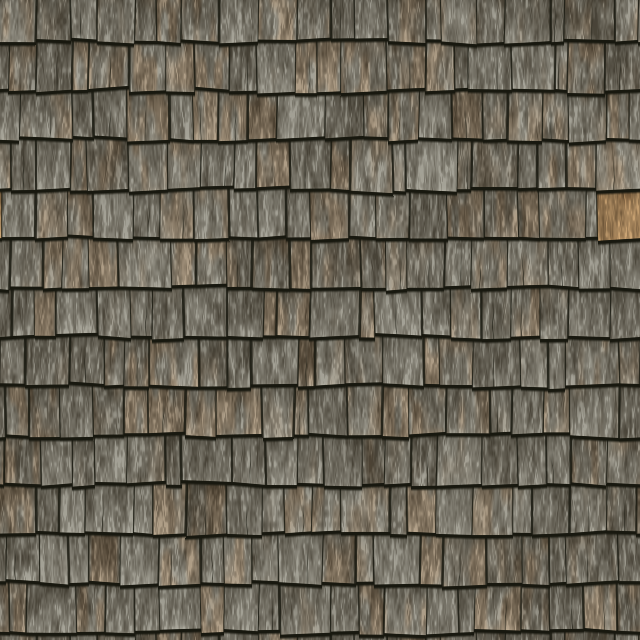
Give the GLSL for this texture, as a WebGL 1 fragment shader.

```glsl
precision highp float;
// Weathered grey wooden shingles in thirteen uneven, overlapping courses.
uniform vec2 u_resolution;

const float COLS = 20.0;          // shingles across
const float ROWS = 13.0;          // courses down
const float ROW_OFFSET = 0.154;   // part of the top course that is cut off
const float WIDTH_JITTER = 0.76;  // in shingle widths
const float EDGE_SLANT = 0.09;
const float DROP = 0.09;          // uneven butt height, in courses
const float TILT = 0.09;
const float WAVE = 0.025;         // slow sag of each course
const float GAP_MIN = 0.012;      // half widths, in shingle widths
const float GAP_MAX = 0.042;
const float SPLIT_CHANCE = 0.22;
const vec2 FRESH_SHINGLE = vec2(19.0, 4.0);

const vec3 SHADOW = vec3(0.095, 0.095, 0.06);
const vec3 WOOD_DARK = vec3(0.285, 0.265, 0.22);
const vec3 WOOD_LIGHT = vec3(0.61, 0.60, 0.555);
const vec3 BROWN_TINT = vec3(1.07, 0.98, 0.90);
const vec3 FRESH_TINT = vec3(1.22, 1.0, 0.76);

float hash(vec2 p) {
  vec3 q = fract(p.xyx * 0.1031);
  q += dot(q, q.yzx + 33.33);
  return fract((q.x + q.y) * q.z);
}

float noise(vec2 p) {
  vec2 i = floor(p), f = fract(p);
  f = f * f * (3.0 - 2.0 * f);
  return mix(mix(hash(i), hash(i + vec2(1.0, 0.0)), f.x),
             mix(hash(i + vec2(0.0, 1.0)), hash(i + 1.0), f.x), f.y);
}

// Wrapped identity, so that the pattern tiles
vec2 wrapId(float col, float row) {
  return vec2(mod(col, COLS), mod(row, ROWS));
}

// Position of the joint to the left of a shingle
float joint(float col, float row, float y) {
  vec2 id = wrapId(col, row);
  return col + WIDTH_JITTER * (hash(id + 3.0) - 0.5)
       + EDGE_SLANT * (hash(id + 37.0) - 0.5) * (y - row - 0.5);
}

// Column, left joint, right joint and height of the butt
vec4 shingleAt(vec2 p, float row) {
  float col = floor(p.x + 0.5);
  if (p.x < joint(col, row, p.y)) col -= 1.0;
  float left = joint(col, row, p.y);
  float right = joint(col + 1.0, row, p.y);
  vec2 id = wrapId(col, row);
  float butt = row + 1.0 + DROP * (hash(id + 71.0) - 0.5)
    + TILT * (hash(id + 113.0) - 0.5) * (p.x - 0.5 * (left + right))
    + WAVE * sin(6.2832 * (2.0 * p.x / COLS + hash(vec2(id.y, 9.0))));
  return vec4(col, left, right, butt);
}

// Half width of the gap at a joint
float gapWidth(float col, float row) {
  float h = hash(wrapId(col, row) + 151.0);
  return mix(GAP_MIN, GAP_MAX, h * h);
}

float line(float dist, float halfWidth, float aa) {
  return 1.0 - smoothstep(halfWidth - 0.5 * aa, halfWidth + 0.8 * aa, dist);
}

void main() {
  vec2 uv = gl_FragCoord.xy / u_resolution;
  vec2 p = vec2(uv.x * COLS, (1.0 - uv.y) * ROWS + ROW_OFFSET);
  vec2 aa = vec2(COLS, ROWS) / u_resolution;

  // Topmost shingle here, and the butt that overhangs it
  float row = floor(p.y) - 1.0;
  float above = row - 1.0;
  vec4 s = shingleAt(p, row);
  for (int k = 0; k < 2; k++) {
    if (p.y > s.w) {
      above = s.w;
      row += 1.0;
      s = shingleAt(p, row);
    }
  }
  vec2 id = wrapId(s.x, row);
  vec2 local = vec2(p.x - s.y, p.y - row);
  vec2 seed = id * vec2(37.0, 17.0);

  // Vertical grain, flaked patches and tone of each shingle
  float patches = noise(local * vec2(5.0, 2.2) + seed);
  float streak = noise(local * vec2(13.0, 3.0) + seed + 5.3);
  float fine = noise(local * vec2(28.0, 9.0) + seed + 11.7);
  float flake = smoothstep(0.58, 0.78, 0.6 * streak + 0.4 * fine);
  float tone = 0.49 + 0.30 * (hash(id + 191.0) - 0.5)
    + 0.48 * (patches - 0.5) + 0.42 * (streak - 0.5) + 0.42 * (fine - 0.5)
    + 0.22 * flake + 0.16 * (local.y - 0.5);
  vec3 color = mix(WOOD_DARK, WOOD_LIGHT, clamp(tone, 0.0, 1.1));
  float brown = hash(id + 227.0) * noise(local * vec2(4.0, 1.5) + seed + 23.0);
  color *= mix(vec3(1.0), BROWN_TINT, smoothstep(0.15, 0.6, brown));
  if (id == FRESH_SHINGLE) color *= FRESH_TINT;

  // Occasional split along the grain
  float splitX = mix(s.y, s.z, 0.25 + 0.5 * hash(id + 263.0));
  splitX += 0.05 * (noise(vec2(local.y * 4.0, id.x + id.y * 7.0)) - 0.5);
  float split = step(hash(id + 307.0), SPLIT_CHANCE)
    * smoothstep(0.15, 0.7, local.y) * line(abs(p.x - splitX), 0.008, aa.x);
  color = mix(color, SHADOW, 0.65 * split);

  // Worn pale lip, then the dark gaps and butt edge
  float toButt = s.w - p.y;
  color *= 1.0 + 0.10 * exp(-toButt / 0.04);
  float gap = max(line(p.x - s.y, gapWidth(s.x, row), aa.x),
                  line(s.z - p.x, gapWidth(s.x + 1.0, row), aa.x));
  color = mix(color, SHADOW, 0.85 * gap);
  color = mix(SHADOW, color, smoothstep(0.0, 1.2 * aa.y, toButt));

  // Shadow cast by the course above
  float below = max(p.y - above, 0.0);
  float shade = 0.9 * (1.0 - smoothstep(0.025, 0.105, below))
              + 0.22 * exp(-below / 0.16);
  color = mix(color, SHADOW, min(shade, 1.0));
  gl_FragColor = vec4(color, 1.0);
}
```
